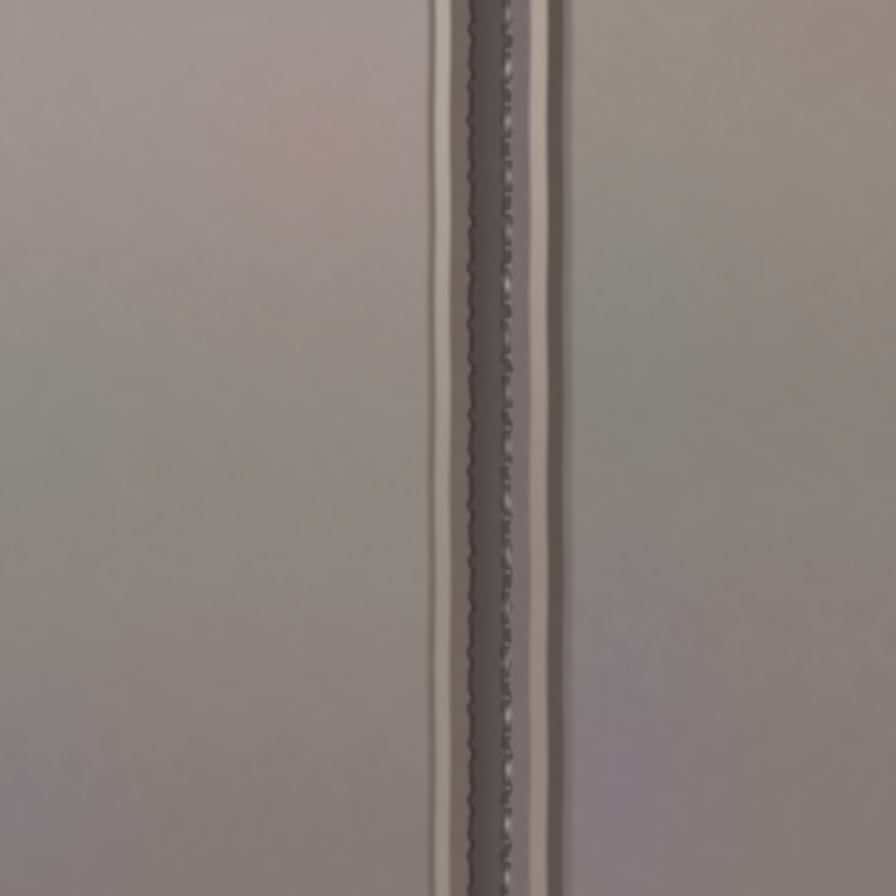
Write a three.js fragment shader that draws this texture.

```glsl
// Two brushed metal panels meeting at a vertical seam with rounded trims and a beaded groove.
varying vec2 vUv;

// Soft vertical strip between two edges
float strip(float x, float left, float right, float soft) {
  return smoothstep(left - soft, left + soft, x) * (1.0 - smoothstep(right - soft, right + soft, x));
}

// Soft round spot, used for tints and highlights
float glow(vec2 p, vec2 center, vec2 size) {
  vec2 d = (p - center) / size;
  return exp(-dot(d, d));
}

float hash(vec2 p) {
  return fract(sin(dot(p, vec2(127.1, 311.7))) * 43758.5);
}

// Distance to the nearest scattered cell point
float cellular(vec2 p) {
  vec2 cell = floor(p);
  float nearest = 1.0;
  for (int j = -1; j <= 1; j++) {
    for (int i = -1; i <= 1; i++) {
      vec2 c = cell + vec2(float(i), float(j));
      vec2 point = c + vec2(hash(c), hash(c + 19.3));
      nearest = min(nearest, length(p - point));
    }
  }
  return nearest;
}

// Satin panel: vertical falloff with faint coloured reflections
vec3 panel(vec2 p) {
  vec3 low = vec3(0.525, 0.478, 0.470);
  vec3 leftSide = mix(low, vec3(0.555, 0.525, 0.500), smoothstep(0.0, 0.45, p.y));
  leftSide = mix(leftSide, vec3(0.625, 0.580, 0.565), smoothstep(0.4, 1.0, p.y));
  vec3 rightSide = mix(low, vec3(0.535, 0.505, 0.480), smoothstep(0.05, 0.5, p.y));
  rightSide = mix(rightSide, vec3(0.595, 0.555, 0.530), smoothstep(0.5, 1.0, p.y));
  vec3 col = mix(leftSide, rightSide, step(0.55, p.x));

  col += vec3(-0.020, 0.008, 0.006) * glow(p, vec2(0.02, 0.53), vec2(0.13, 0.12));
  col += vec3(-0.012, 0.004, 0.022) * glow(p, vec2(0.02, 0.12), vec2(0.10, 0.15));
  col += vec3(0.015, -0.010, -0.008) * glow(p, vec2(0.36, 0.83), vec2(0.12, 0.10));
  col += vec3(-0.015, 0.012, 0.010) * glow(p, vec2(0.71, 0.64), vec2(0.09, 0.16));
  col += vec3(-0.010, -0.004, 0.025) * glow(p, vec2(0.69, 0.18), vec2(0.10, 0.26));
  col += vec3(-0.005, -0.018, -0.020) * glow(p, vec2(1.0, 0.96), vec2(0.18, 0.08));
  return col;
}

void main() {
  vec2 p = vUv;
  float x = p.x + 0.0006 * sin(p.y * 31.0) * strip(p.x, 0.47, 0.64, 0.01);
  vec3 col = panel(p);

  // Left trim: warm edge, round highlight, shaded side
  col = mix(col, vec3(0.43, 0.375, 0.335), 0.75 * strip(x, 0.478, 0.486, 0.005));
  col = mix(col, vec3(0.44, 0.39, 0.37), strip(x, 0.502, 0.527, 0.005));
  vec3 shine = mix(vec3(0.60, 0.555, 0.53), vec3(0.69, 0.66, 0.63), smoothstep(0.3, 1.0, p.y));
  col = mix(col, shine, 0.9 * strip(x, 0.487, 0.501, 0.004));

  // Dark groove with a ragged left lip
  float ragged = 0.0012 * sin(p.y * 190.0) + 0.0008 * sin(p.y * 307.0);
  vec3 groove = mix(vec3(0.315, 0.285, 0.28), vec3(0.35, 0.325, 0.315), smoothstep(0.53, 0.56, x));
  col = mix(col, groove, strip(x, 0.526, 0.563, 0.003));
  col = mix(col, vec3(0.23, 0.195, 0.18), 0.75 * strip(x + ragged, 0.523, 0.529, 0.003));

  // Right trim: grey flank, round highlight, cast shadow
  col = mix(col, vec3(0.46, 0.42, 0.415), strip(x, 0.568, 0.594, 0.004));
  col = mix(col, vec3(0.36, 0.325, 0.31), strip(x, 0.609, 0.630, 0.005));
  col = mix(col, vec3(0.43, 0.395, 0.39), 0.75 * strip(x, 0.630, 0.638, 0.006));
  col = mix(col, shine * vec3(0.98, 0.95, 0.93), strip(x, 0.592, 0.610, 0.005));

  // Bead line: dark cord with repeated bright glints of uneven strength
  col = mix(col, vec3(0.27, 0.24, 0.235), 0.8 * strip(x + ragged, 0.560, 0.570, 0.003));
  float row = (p.y - 0.984) * 16.6;
  float strength = 0.5 + 0.5 * hash(vec2(floor(row + 0.5), 4.0));
  float large = strength * exp(-pow((fract(row + 0.5) - 0.5) / 0.15, 2.0));
  float small = 0.35 * smoothstep(0.3, 1.0, cos(row * 18.85));
  float bead = max(large, small) * exp(-pow((x - 0.567) / 0.004, 2.0));
  col = mix(col, vec3(0.72, 0.70, 0.70), 0.75 * bead);

  // Fine mottling of the metal
  col += 0.008 * (cellular(p * vec2(45.0, 38.0)) - 0.45);
  col += 0.002 * sin(p.x * 61.0 + 3.0 * sin(p.y * 23.0)) * sin(p.y * 47.0);
  gl_FragColor = vec4(col, 1.0);
}
```
